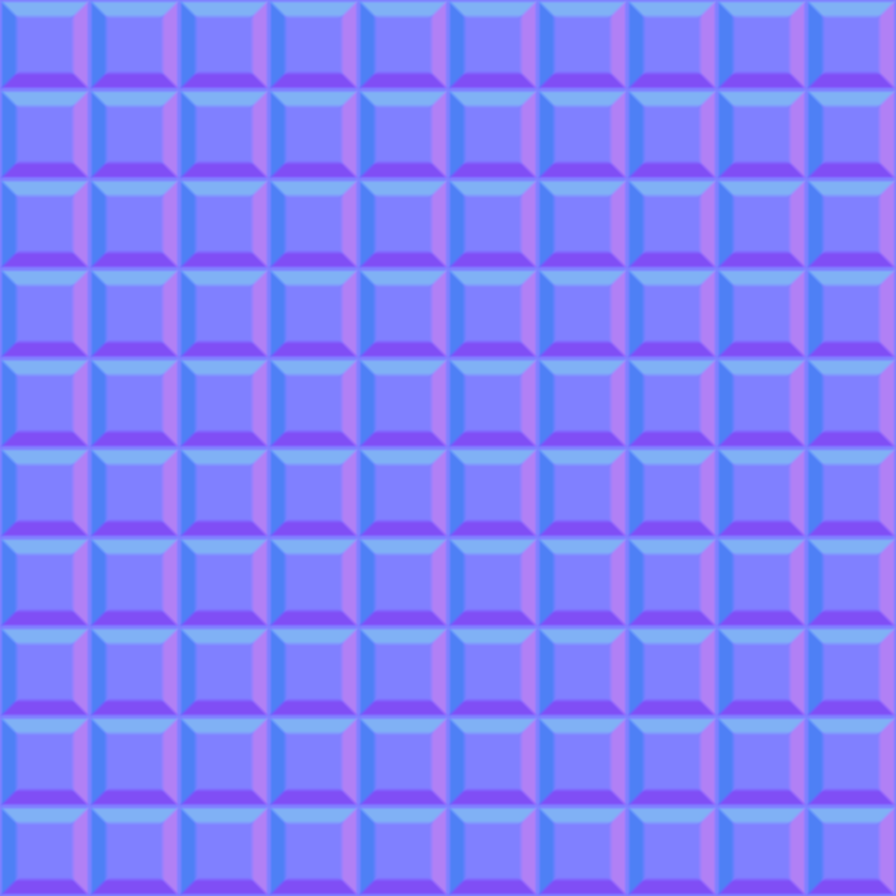
Reproduce this texture map procedurally as a three.js fragment shader.

```glsl
// Tangent-space normal map of a square grid of raised, bevelled tiles.
// Each bevel is a soft band of constant tilt, mitred at the corners,
// and the resulting unit normal is packed into 0..1 colour.

varying vec2 vUv;

const float TILES = 10.0;         // repeats across and up
const float BEVEL_WIDTH = 0.185;  // bevel width, in tiles
const float INNER_SOFT = 0.035;   // half blur where bevel meets the flat top
const float GROOVE_SOFT = 0.045;  // fade to level at the groove, in tiles
const float MITRE_SOFT = 0.04;    // half blur along the corner diagonals
const float TILT = 0.385;         // sideways part of the bevel normal

// Strength of the bevel at a distance from each pair of tile edges
vec2 bevelBand(vec2 edgeDist) {
  vec2 inner = 1.0 - smoothstep(BEVEL_WIDTH - INNER_SOFT, BEVEL_WIDTH + INNER_SOFT, edgeDist);
  vec2 groove = smoothstep(0.0, GROOVE_SOFT, edgeDist);
  return inner * groove;
}

// Share of each axis: the nearer edge wins, blended on the diagonal
vec2 mitre(vec2 edgeDist) {
  float sideways = smoothstep(-MITRE_SOFT, MITRE_SOFT, edgeDist.y - edgeDist.x);
  return vec2(sideways, 1.0 - sideways);
}

void main() {
  // Position within one tile, centred on zero
  vec2 p = fract(vUv * TILES) - 0.5;
  vec2 edgeDist = 0.5 - abs(p);

  // Bevels lean outward from the tile centre
  vec2 lean = sign(p) * TILT * bevelBand(edgeDist) * mitre(edgeDist);
  vec3 normal = vec3(lean, sqrt(1.0 - dot(lean, lean)));

  gl_FragColor = vec4(normal * 0.5 + 0.5, 1.0);
}
```
